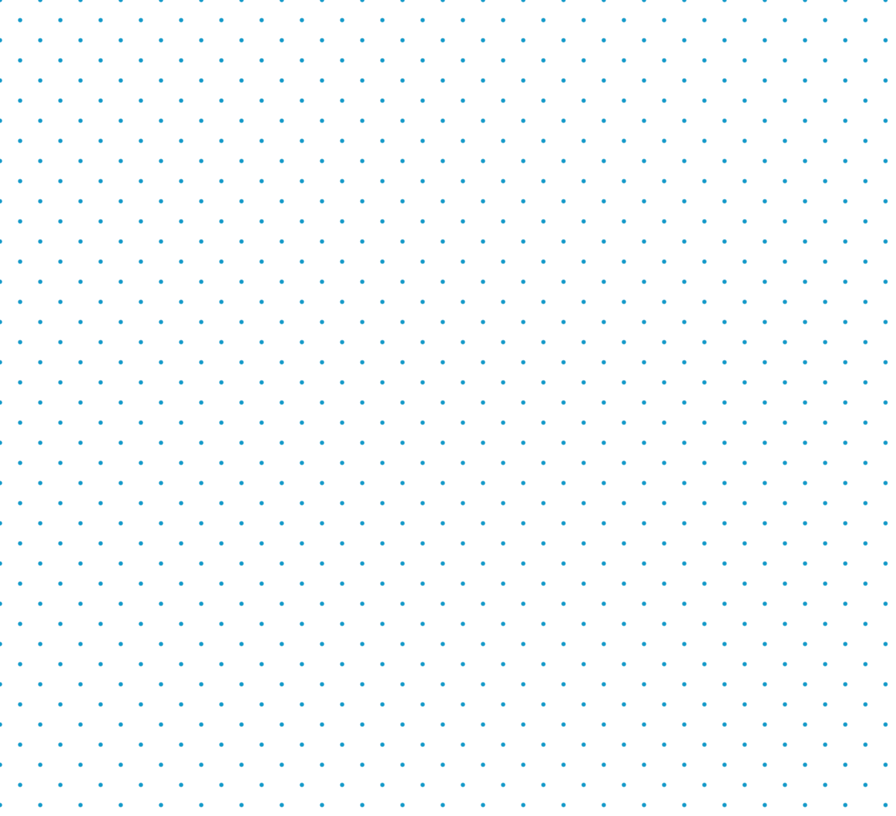
A Shadertoy shader for this pattern:

```glsl
// Small blue dots on white, set in a staggered square lattice.

// Distance to the nearest point of the integer grid
float gridDistance(vec2 p) {
    return length(p - round(p));
}

void mainImage(out vec4 fragColor, in vec2 fragCoord) {
    // Lattice cells, counted from the top left corner
    float cellsPerWidth = 22.26;
    vec2 fromTopLeft = vec2(fragCoord.x, iResolution.y - fragCoord.y);
    vec2 p = fromTopLeft / iResolution.x * cellsPerWidth;
    float pixel = cellsPerWidth / iResolution.x;

    // Corner dots plus one in the centre of each cell
    float dist = min(gridDistance(p), gridDistance(p - 0.5));
    float dot_ = 1.0 - smoothstep(-pixel, pixel, dist - 0.051);

    vec3 color = mix(vec3(1.0), vec3(0.05, 0.59, 0.78), dot_);
    fragColor = vec4(color, 1.0);
}
```
